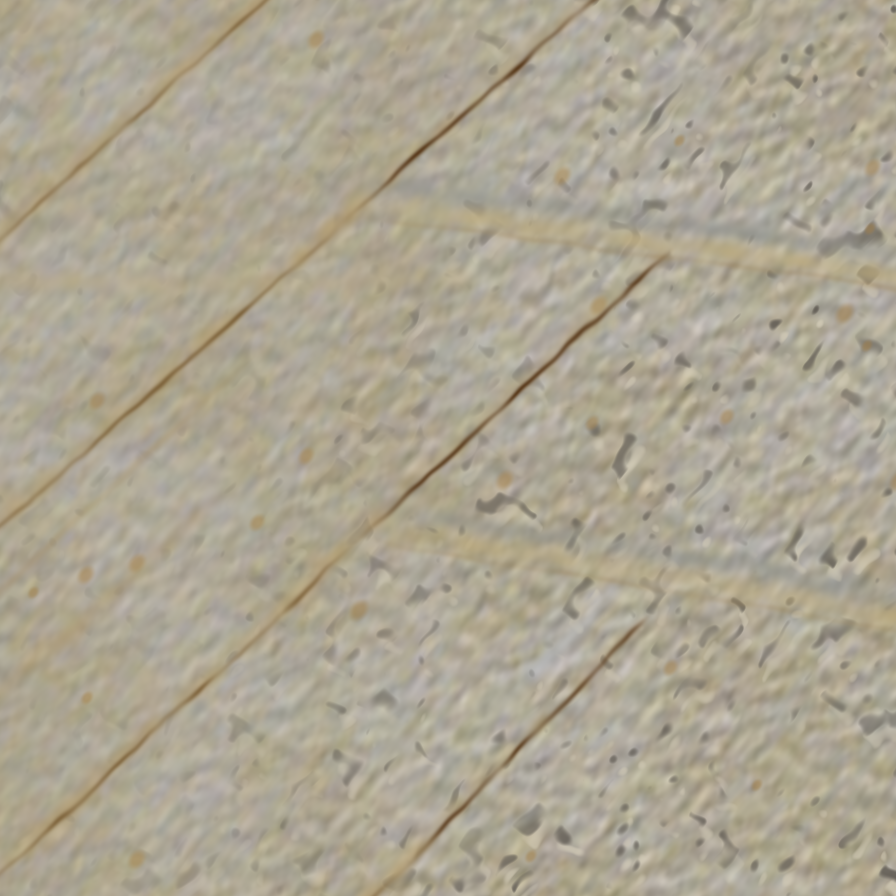
This texture is drawn by a three.js fragment shader. Its source:

```glsl
varying vec2 vUv;

float hash(vec2 p) {
  return fract(sin(dot(p, vec2(127.1, 311.7))) * 43758.5453);
}

float noise(vec2 p) {
  vec2 i = floor(p), f = fract(p);
  f = f * f * (3.0 - 2.0 * f);
  return mix(mix(hash(i), hash(i + vec2(1.0, 0.0)), f.x),
             mix(hash(i + vec2(0.0, 1.0)), hash(i + 1.0), f.x), f.y);
}

float fbm(vec2 p) {
  return 0.6 * noise(p) + 0.28 * noise(p * 2.03 + 7.1) + 0.12 * noise(p * 4.1 + 3.7);
}

// Soft band of the given half width
float band(float d, float halfWidth) {
  return exp(-d * d / (halfWidth * halfWidth));
}

// Sparse rusty chips, one candidate per cell
float chips(vec2 p) {
  vec2 cell = floor(p);
  vec2 center = 0.35 + 0.3 * vec2(hash(cell + 3.1), hash(cell + 8.3));
  float size = mix(0.18, 0.34, hash(cell + 9.7));
  float shape = 1.0 - smoothstep(size * 0.3, size, length(fract(p) - center));
  return step(0.97, hash(cell + 2.9)) * shape;
}

void main() {
  vec2 uv = vUv;
  vec2 slant = vec2(dot(uv, vec2(0.8, -0.6)), dot(uv, vec2(0.6, 0.8)));
  float rough = smoothstep(0.15, 0.85, uv.x + 0.3 * (0.5 - uv.y));

  // Stone tone with subtle warm and cool patches
  float patches = fbm(uv * 9.0) + 0.12 * uv.x + 0.06 * uv.y;
  vec3 color = mix(vec3(0.675, 0.643, 0.56), vec3(0.69, 0.67, 0.615), smoothstep(0.35, 0.75, patches));

  // Slanted grain, lit from one side
  vec2 g = slant * vec2(98.0, 58.0) + 0.5 * noise(uv * 40.0);
  float relief = noise(g) - noise(g + vec2(0.75, -0.5));
  float fine = noise(slant * vec2(170.0, 105.0) + 31.0) - 0.5;
  color += relief * mix(0.065, 0.13, rough) + fine * mix(0.03, 0.055, rough);
  color += (noise(g * 0.8 + 40.0) - 0.5) * vec3(0.035, 0.015, -0.065);
  color += (noise(g * 0.7 + 90.0) - 0.5) * vec3(0.02, -0.01, 0.02);

  // Soft pits, each with a pale rim, and rusty chips
  vec2 p = slant * vec2(76.0, 50.0) + 0.6 * noise(uv * 50.0 + 5.0);
  float cluster = 0.5 + 0.8 * noise(uv * 11.0 + 60.0);
  float pits = smoothstep(0.76, 0.98, noise(p)) * cluster;
  float rims = smoothstep(0.76, 0.98, noise(p + vec2(-1.1, 0.4))) * cluster;
  color = mix(color, vec3(0.83, 0.8, 0.72), rims * mix(0.12, 0.6, rough));
  color = mix(color, vec3(0.38, 0.36, 0.33), pits * mix(0.15, 0.75, rough));
  color = mix(color, vec3(0.64, 0.5, 0.28), chips(slant * vec2(26.0, 19.0)) * 0.5);

  // Pale sandy cross joints with a grey shadow above
  float wobble = (noise(uv * 22.0) - 0.5) * 0.006;
  float wear = 0.4 + 0.75 * noise(uv * 38.0 + 12.0);
  for (int j = 0; j < 2; j++) {
    float k = float(j);
    float d = uv.y - 0.77 + 0.36 * k + (0.133 + 0.037 * k) * (uv.x - 0.42) + wobble;
    float reach = smoothstep(0.37, 0.5, uv.x);
    color = mix(color, vec3(0.54, 0.55, 0.53), band(d - 0.024, 0.011) * reach * wear * 0.55);
    color = mix(color, vec3(0.74, 0.67, 0.49), band(d, 0.013) * reach * wear * 0.7);
    color = mix(color, vec3(0.6, 0.5, 0.33), band(d + 0.014, 0.004) * reach * wear * 0.3);
  }
  float faintJoint = band(uv.y - 0.685 + wobble, 0.013) * (1.0 - smoothstep(0.3, 0.55, uv.x));
  color = mix(color, vec3(0.73, 0.66, 0.5), faintJoint * wear * 0.5);

  // Faint worn seams at the lower left
  float leftFade = 1.0 - smoothstep(0.18, 0.32, uv.x);
  float seam = band(uv.y - 0.34 - 0.93 * uv.x + wobble, 0.007) + band(uv.y - 0.225 - 0.9 * uv.x, 0.014);
  color = mix(color, vec3(0.65, 0.55, 0.37), min(seam, 1.0) * leftFade * wear * 0.4);

  // Diagonal joints, spreading apart towards the lower right
  for (int i = 0; i < 4; i++) {
    float k = float(i);
    float slope = 0.9 - 0.04 * k + 0.028 * k * k;
    float d = uv.y - slope * uv.x - 0.733 + 0.287 * k + 0.034 * k * k;
    d = d / sqrt(1.0 + slope * slope) + wobble * 0.6 + (noise(uv * 60.0) - 0.5) * 0.002;
    float end = 1.54 - 0.41 * k;
    float dark = smoothstep(-0.01, 0.02, uv.y - 1.14 + 0.36 * k);
    float reach = 1.0 - smoothstep(end - 0.025, end + 0.01, uv.y);
    float gap = 1.0 - 0.8 * band(uv.y - 1.11 + 0.36 * k, 0.03);
    float broken = 0.25 + 0.75 * noise(vec2(uv.x * 45.0, k * 7.0));
    vec3 core = mix(vec3(0.47, 0.36, 0.2), vec3(0.36, 0.24, 0.12), dark);
    color = mix(color, vec3(0.71, 0.61, 0.42), band(d - 0.004, 0.01) * reach * wear * mix(0.55, 0.35, dark));
    color = mix(color, core, band(d, 0.0032) * reach * gap * broken * mix(0.85, 1.0, dark));
  }

  // Cool pale streak beside the lowest diagonal
  float streak = band(uv.y - 0.95 * uv.x + 0.315, 0.013) * band(uv.x - 0.62, 0.06);
  color = mix(color, vec3(0.71, 0.73, 0.74), streak * 0.5);

  gl_FragColor = vec4(clamp(color, 0.0, 1.0), 1.0);
}
```
